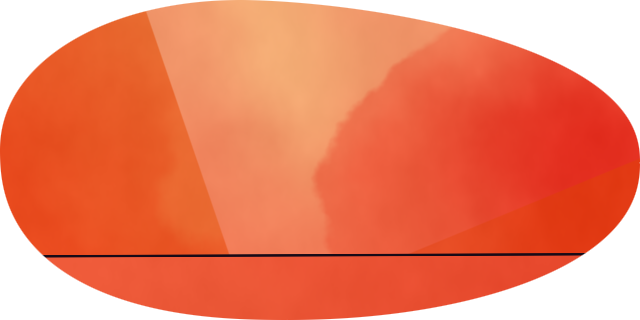
Reproduce this background procedurally as a Shadertoy shader.

```glsl
// A warm watercolour sky held inside a lopsided egg on white paper.
// Four superellipse quadrants form the egg; fractal noise shapes a red cloud
// bank, and straight half planes add tinted panels and a dark horizon.

float hash(vec2 p) {
    vec3 q = fract(vec3(p.xyx) * 0.1031);
    q += dot(q, q.yzx + 33.33);
    return fract((q.x + q.y) * q.z);
}

float noise(vec2 p) {
    vec2 i = floor(p), f = fract(p);
    f = f * f * (3.0 - 2.0 * f);
    return mix(mix(hash(i), hash(i + vec2(1, 0)), f.x),
               mix(hash(i + vec2(0, 1)), hash(i + vec2(1, 1)), f.x), f.y);
}

// Layered noise, centred on zero
float fbm(vec2 p) {
    float sum = 0.0, amp = 0.5;
    for (int i = 0; i < 5; i++) {
        sum += amp * (noise(p) - 0.5);
        p = mat2(1.6, 1.2, -1.2, 1.6) * p + 7.3;
        amp *= 0.5;
    }
    return sum;
}

// Below 1 inside the egg; each quadrant has its own radii and exponents
float egg(vec2 p) {
    float cy = 0.531 - 0.0195 * p.x;
    bool top = p.y > cy;
    float cx = top ? 0.755 : 0.898;
    bool left = p.x < cx;
    vec2 radii = vec2(left ? cx : 2.0 - cx, top ? 1.0 - cy : cy);
    vec2 power = top ? (left ? vec2(2.08) : vec2(1.65, 2.3))
                     : (left ? vec2(2.4, 2.35) : vec2(2.05, 2.25));
    vec2 q = pow(abs(p - vec2(cx, cy)) / radii + 1e-5, power);
    return q.x + q.y;
}

// Signed distance to the line from a to b, positive on its left side
float side(vec2 p, vec2 a, vec2 b) {
    vec2 d = normalize(b - a);
    return d.x * (p.y - a.y) - d.y * (p.x - a.x);
}

// Peach light with a billowing red cloud on the right
vec3 sky(vec2 p, float wash) {
    vec3 col = mix(vec3(0.94, 0.47, 0.33), vec3(0.945, 0.58, 0.41),
                   smoothstep(0.15, 0.85, p.y + 0.3 * wash));
    float axis = (p.x - 1.11 + 0.27 * p.y + 0.2 * wash) / 0.2;
    col = mix(col, vec3(0.96, 0.70, 0.47),
              0.8 * exp(-axis * axis) * smoothstep(0.15, 0.85, p.y));

    float bank = p.x - 1.01 - 1.35 * (p.y - 0.38) * (p.y - 0.38);
    bank += 0.18 * fbm(p * 6.0 + 3.0);
    float cover = 0.6 * smoothstep(-0.01, 0.025, bank)
                + 0.4 * smoothstep(-0.06, 0.22, bank);
    vec3 cloud = mix(vec3(0.925, 0.36, 0.235), vec3(0.935, 0.43, 0.29),
                     smoothstep(0.5, 0.95, p.y + 0.4 * wash));
    float core = length((p - vec2(1.87, 0.52)) * vec2(1.0, 1.2)) + 0.25 * wash;
    cloud = mix(vec3(0.90, 0.19, 0.13), cloud, smoothstep(0.0, 0.68, core));
    return mix(col, cloud, cover);
}

void mainImage(out vec4 fragColor, in vec2 fragCoord) {
    float px = 1.0 / iResolution.y;
    vec2 p = fragCoord * vec2(2.0 / iResolution.x, px);
    float wash = fbm(p * 3.5 + 11.0);
    vec3 col = sky(p, wash);

    // Orange panel on the left, with a paler cloud against its slanted edge
    float leftEdge = side(p, vec2(0.456, 0.966), vec2(0.716, 0.206));
    float warm = 1.1 * (p.x + p.y - 0.56) + 0.5 * wash;
    vec3 orange = mix(vec3(0.905, 0.285, 0.11), vec3(0.92, 0.45, 0.21),
                      clamp(warm, 0.0, 1.0));
    float puff = length((p - vec2(0.64, 0.46)) * vec2(1.0, 0.65))
               + 0.15 * fbm(p * 6.0 + 5.0);
    orange = mix(orange, vec3(0.92, 0.44, 0.21),
                 0.6 * (1.0 - smoothstep(0.11, 0.18, puff)));
    col = mix(orange, col, smoothstep(-px, px, leftEdge));

    // Deep orange wedge on the lower right
    float slope = side(p, vec2(1.276, 0.206), vec2(2.0, 0.505));
    vec3 ember = mix(vec3(0.91, 0.31, 0.15), vec3(0.89, 0.23, 0.08),
                     smoothstep(1.3, 1.75, p.x + 0.3 * wash));
    col = mix(ember, col, smoothstep(-px, px, slope));

    // Red ground and dark horizon
    float horizon = p.y - 0.1985 - 0.0038 * p.x;
    vec3 ground = mix(vec3(0.925, 0.345, 0.215), vec3(0.91, 0.29, 0.18),
                      smoothstep(0.6, 1.7, p.x + 0.5 * wash));
    col = mix(ground, col, smoothstep(-px, px, horizon));

    // Fine pigment grain, stretched a little along the brush strokes
    col += 0.035 * fbm(p * vec2(14.0, 9.0)) + 0.04 * wash;
    float ink = 1.0 - smoothstep(-0.5 * px, 0.5 * px, abs(horizon) - 0.0038);
    col = mix(col, vec3(0.09, 0.04, 0.09), ink);

    // Cut the egg out of the white paper
    float f = egg(p);
    float inside = clamp(0.5 + (1.0 - f) / max(fwidth(f), 1e-5), 0.0, 1.0);
    fragColor = vec4(mix(vec3(1.0), col, inside), 1.0);
}
```
